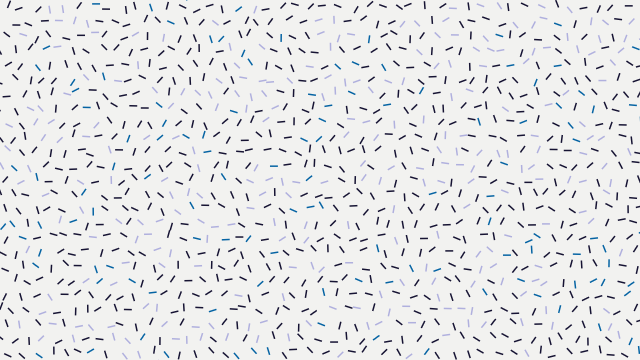
Give the GLSL for this pattern, as a WebGL 1 fragment shader.

```glsl
precision highp float;
// Scattered short dashes in navy, lavender and blue on an off-white ground.

uniform vec2 u_resolution;

float hash(vec2 p) {
  return fract(sin(dot(p, vec2(127.1, 311.7))) * 43758.5453);
}

// Smooth coverage of a square-ended bar centred on the origin.
float barCoverage(vec2 p, vec2 halfSize, float pixel) {
  vec2 inside = clamp((halfSize - abs(p)) / pixel + 0.5, 0.0, 1.0);
  return inside.x * inside.y;
}

vec3 dashColor(float pick) {
  vec3 navy = vec3(0.085, 0.075, 0.20);
  vec3 lavender = vec3(0.69, 0.69, 0.87);
  vec3 blue = vec3(0.02, 0.39, 0.64);
  return pick < 0.62 ? navy : (pick < 0.87 ? lavender : blue);
}

void main() {
  // 25 rows of cells over the canvas height.
  float rows = 25.0;
  vec2 p = gl_FragCoord.xy / u_resolution.y * rows;
  float pixel = rows / u_resolution.y;
  vec3 color = vec3(0.949, 0.949, 0.941);

  // One jittered dash per cell, with alternate rows shifted by half a cell.
  for (int j = -1; j <= 1; j++) {
    float row = floor(p.y) + float(j);
    float shift = 0.5 * mod(row, 2.0);
    for (int i = -1; i <= 1; i++) {
      vec2 cell = vec2(floor(p.x - shift) + float(i), row);
      vec2 jitter = vec2(hash(cell + 3.7), hash(cell + 19.3)) - 0.5;
      vec2 center = cell + vec2(shift, 0.0) + 0.5 + 0.52 * jitter;

      float angle = 3.14159 * hash(cell + 41.9);
      vec2 along = vec2(cos(angle), sin(angle));
      vec2 d = p - center;
      vec2 local = vec2(dot(d, along), dot(d, vec2(-along.y, along.x)));

      float ink = barCoverage(local, vec2(0.275, 0.052), pixel);
      color = mix(color, dashColor(hash(cell + 67.1)), ink);
    }
  }

  gl_FragColor = vec4(color, 1.0);
}
```
